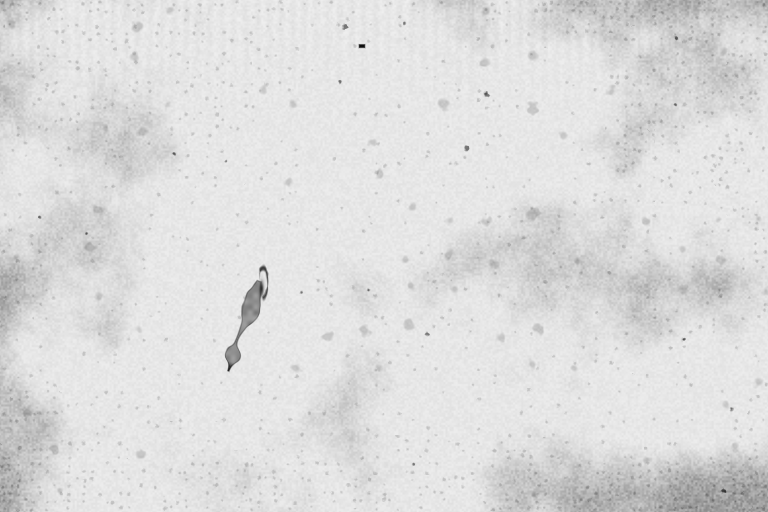
Reproduce this texture procedurally as a WebGL 1 fragment shader.

```glsl
precision highp float;
// Old pale paper: grey mould mottling gathered at the edges, fine grain, faint ribs.
// Layered noise shapes the mottle, cellular dots make the specks, and a
// tapered distance profile draws one small dried scrap with a dark hook.

uniform vec2 u_resolution;

const float PAPER = 0.905;          // clean paper tone
const float MOTTLE_DEPTH = 0.28;    // darkening of full mottle
const float MOTTLE_SCALE = 4.5;     // blotches per canvas height
const float MOTTLE_START = 0.46;
const float MOTTLE_FULL = 1.0;
const float GRAIN_SCALE = 250.0;
const float GRAIN_DEPTH = 0.045;
const float RIB_COUNT = 43.0;       // ribs per canvas height
const float RIB_DEPTH = 0.012;
const float SCRAP_TONE = 0.55;
const float INK_TONE = 0.12;
const vec2 SCRAP_TOP = vec2(0.516, 0.470);
const vec2 SCRAP_TIP = vec2(0.443, 0.276);
const vec2 CHIP_POS = vec2(0.707, 0.910);

float hash(vec2 p) {
  vec3 q = fract(p.xyx * vec3(0.1031, 0.1030, 0.0973));
  q += dot(q, q.yzx + 33.33);
  return fract((q.x + q.y) * q.z);
}

float noise(vec2 p) {
  vec2 i = floor(p), f = fract(p);
  f = f * f * (3.0 - 2.0 * f);
  vec2 e = vec2(1.0, 0.0);
  return mix(mix(hash(i), hash(i + e), f.x),
             mix(hash(i + e.yx), hash(i + e.xx), f.x), f.y);
}

float layeredNoise(vec2 p) {
  float sum = 0.0, total = 0.0, amp = 1.0;
  for (int i = 0; i < 6; i++) {
    sum += amp * noise(p);
    total += amp;
    amp *= 0.58;
    p = mat2(1.6, 1.2, -1.2, 1.6) * p + 17.3;
  }
  return sum / total;
}

float blob(vec2 p, vec2 center, vec2 radius) {
  vec2 d = (p - center) / radius;
  return exp(-dot(d, d));
}

// One jittered, ragged dot in a share of the cells; radius in canvas heights.
float specks(vec2 p, float scale, float share, float radius, float blur) {
  vec2 id = floor(p * scale);
  vec2 seed = id + scale * 3.7;
  vec2 center = (id + 0.25 + 0.5 * vec2(hash(seed), hash(seed + 41.0))) / scale;
  float size = radius * mix(0.4, 1.0, hash(seed + 83.0));
  float d = length(p - center) + size * (noise(p * 1.2 / radius) - 0.5);
  return step(hash(seed + 127.0), share) * (1.0 - smoothstep(size - blur, size + blur, d));
}

// How strongly each region of the sheet is aged.
float ageAt(vec2 p, float width) {
  float age = 0.22 * exp(-p.y * p.y * 50.0) - 0.04;
  age += 0.10 * exp(-(1.0 - p.y) * 9.0);
  age += 0.12 * exp(-p.x * 14.0) + 0.14 * exp(-(width - p.x) * 14.0);
  age += 0.13 * blob(p, vec2(0.16, 0.86), vec2(0.24, 0.13));
  age += 0.24 * blob(p, vec2(1.25, 0.72), vec2(0.07, 0.13));
  age += 0.22 * blob(p, vec2(1.20, 0.98), vec2(0.13, 0.06));
  age += 0.16 * blob(p, vec2(1.43, 0.75), vec2(0.13, 0.20));
  age += 0.16 * blob(p, vec2(1.28, 0.32), vec2(0.10, 0.07));
  age += 0.11 * blob(p, vec2(1.05, 0.52), vec2(0.15, 0.10));
  age += 0.13 * blob(p, vec2(0.42, 0.74), vec2(0.10, 0.18));
  age += 0.13 * blob(p, vec2(0.07, 0.15), vec2(0.12, 0.10));
  return age;
}

// Grey two-lobed scrap with a darker rim, a hook at the top and a stem below.
float drawScrap(float tone, vec2 p, float px) {
  vec2 axis = SCRAP_TIP - SCRAP_TOP;
  float len = length(axis);
  vec2 dir = axis / len, q = p - SCRAP_TOP;
  float u = dot(q, dir) / len;
  float v = dot(q, vec2(-dir.y, dir.x)) + 0.003 * sin(u * 11.0);
  float upper = (u - 0.34) / 0.19, lower = (u - 0.84) / 0.075;
  float halfWidth = 0.002 + 0.016 * exp(-upper * upper) + 0.014 * exp(-lower * lower);
  halfWidth *= 0.8 + 0.4 * noise(p * 70.0);
  float d = max(abs(v) - halfWidth, (abs(u - 0.55) - 0.45) * len);
  float fill = SCRAP_TONE + 0.16 * (noise(p * 90.0) - 0.5);
  fill -= 0.18 * smoothstep(-0.004, 0.0, d) + 0.3 * smoothstep(0.90, 0.96, u);
  tone = mix(tone, fill, 1.0 - smoothstep(-px, px, d));
  vec2 h = (p - SCRAP_TOP + vec2(0.002, 0.022)) / vec2(0.009, 0.029);
  float ring = abs(length(h) - 1.0) * 0.009 - 0.0022 * noise(p * 120.0);
  float hook = (1.0 - smoothstep(-px, px, ring)) * smoothstep(-0.9, -0.3, h.x + h.y * 0.4);
  float core = blob(p, SCRAP_TOP - vec2(0.005, 0.034), vec2(0.004, 0.014));
  return mix(tone, INK_TONE, max(hook * 0.85, core * 0.9));
}

void main() {
  vec2 p = gl_FragCoord.xy / u_resolution.y;
  float px = 1.0 / u_resolution.y;
  float age = ageAt(p, u_resolution.x / u_resolution.y);

  // Mottle, grain and ribs
  float mottle = smoothstep(MOTTLE_START, MOTTLE_FULL, layeredNoise(p * MOTTLE_SCALE + 5.0) + age);
  float grain = noise(p * GRAIN_SCALE) - 0.5;
  float tone = PAPER - MOTTLE_DEPTH * mottle + GRAIN_DEPTH * grain * (1.0 + 3.0 * mottle);
  float ribs = sin(6.2832 * RIB_COUNT * p.x + 2.0 * noise(p * 6.0));
  tone += RIB_DEPTH * ribs * smoothstep(0.72, 1.0, p.y);

  // Peppering in aged areas, soft spots, and a few dark specks
  tone -= 0.14 * specks(p, 70.0, 0.08 + 1.6 * max(age, 0.0), 0.0035, 1.2 * px);
  tone -= 0.13 * specks(p, 13.0, 0.22, 0.010, 0.004);
  tone -= 0.45 * specks(p + 0.37, 8.0, 0.16, 0.005, px);

  // Solid chip and the scrap
  vec2 chip = abs(p - CHIP_POS) - vec2(0.006, 0.0035);
  tone = mix(tone, 0.05, 1.0 - smoothstep(-px, px, max(chip.x, chip.y)));
  tone = drawScrap(tone, p, px);
  gl_FragColor = vec4(vec3(clamp(tone, 0.0, 1.0)), 1.0);
}
```
